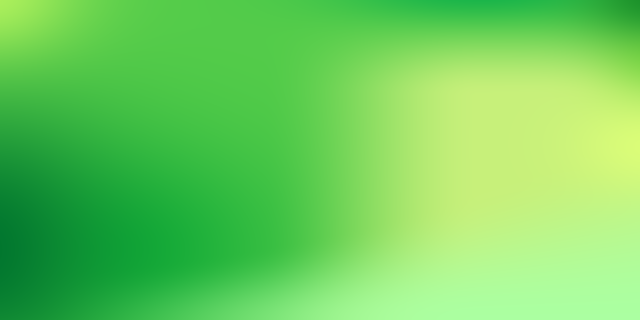
Reproduce this background procedurally as a WebGL 2 fragment shader.

```glsl
#version 300 es
precision highp float;
// Soft green mesh gradient: dark left, lemon and mint light on the right.

#define LEAF       vec3(0.33, 0.80, 0.29)
#define EMERALD    vec3(0.08, 0.68, 0.22)
#define FOREST     vec3(0.00, 0.46, 0.18)
#define LIME       vec3(0.78, 0.94, 0.48)
#define MINT       vec3(0.67, 1.00, 0.63)
#define LEMON      vec3(0.87, 1.00, 0.47)
#define CHARTREUSE vec3(0.68, 0.94, 0.36)
#define JADE       vec3(0.08, 0.70, 0.29)
#define GRASS      vec3(0.45, 0.84, 0.22)
#define PINE       vec3(0.10, 0.56, 0.16)

uniform vec2 u_resolution;
out vec4 fragColor;

// Elliptical Gaussian falloff, 1 at the centre
float glow(vec2 p, vec2 center, vec2 radius) {
    vec2 d = (p - center) / radius;
    return exp(-dot(d, d));
}

// Broad yellow-green light with a soft left side and a fading top
float limeField(vec2 p) {
    float side = smoothstep(0.41, 0.75, p.x);
    float top = 1.0 - smoothstep(0.70, 0.99, p.y);
    return side * top;
}

// Pale band along the bottom that grows taller to the right
float mintBand(vec2 p) {
    float height = mix(0.15, 0.60, p.x * p.x);
    float rise = 1.0 - smoothstep(0.0, height, p.y);
    return rise * smoothstep(0.05, 0.75, p.x);
}

void main() {
    vec2 p = gl_FragCoord.xy / u_resolution;
    vec3 color = LEAF;

    // Shadow on the left
    color = mix(color, EMERALD, glow(p, vec2(0.20, 0.22), vec2(0.25, 0.34)));
    color = mix(color, FOREST, glow(p, vec2(-0.03, 0.22), vec2(0.19, 0.42)));

    // Light on the right and along the bottom
    color = mix(color, LIME, limeField(p));
    color = mix(color, MINT, mintBand(p));
    color = mix(color, LEMON, 0.9 * glow(p, vec2(1.02, 0.55), vec2(0.12, 0.15)));

    // Upper corners and top edge
    color = mix(color, CHARTREUSE, glow(p, vec2(-0.02, 1.02), vec2(0.15, 0.20)));
    color = mix(color, GRASS, 0.7 * glow(p, vec2(1.03, 0.82), vec2(0.09, 0.13)));
    color = mix(color, JADE, glow(p, vec2(0.75, 1.03), vec2(0.22, 0.09)));
    color = mix(color, PINE, glow(p, vec2(1.02, 1.02), vec2(0.10, 0.14)));

    fragColor = vec4(color, 1.0);
}
```
